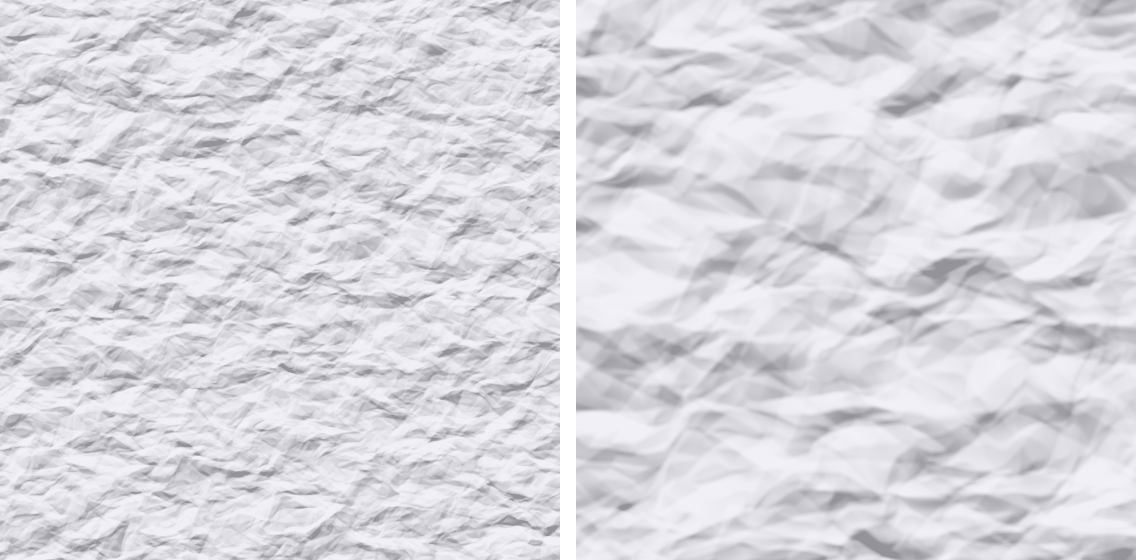
Left, the full canvas; right, a detail of the centre.
Write a Shadertoy shader that draws this texture.

```glsl
// Crumpled white paper lit from above.
// The height sums layers of flat-sided pyramids and folded gradient noise;
// its slope toward the light sets the tone of each facet.

vec2 hash2(vec2 cell) {
    vec3 q = fract(cell.xyx * vec3(0.1031, 0.1030, 0.0973));
    q += dot(q, q.yzx + 33.33);
    return fract((q.xx + q.yz) * q.zy);
}

vec2 unitVector(float turn) {
    return vec2(cos(6.2832 * turn), sin(6.2832 * turn));
}

float cornerSlope(vec2 cell, vec2 toPoint) {
    return dot(unitVector(hash2(cell).x), toPoint);
}

float gradientNoise(vec2 p) {
    vec2 cell = floor(p), f = fract(p);
    vec2 u = f * f * f * (f * (f * 6.0 - 15.0) + 10.0);
    vec2 e = vec2(1.0, 0.0);
    float low = mix(cornerSlope(cell, f), cornerSlope(cell + e.xy, f - e.xy), u.x);
    float high = mix(cornerSlope(cell + e.yx, f - e.yx), cornerSlope(cell + e.xx, f - e.xx), u.x);
    return mix(low, high, u.y);
}

// Upper envelope of randomly turned pyramids, one per cell: flat facets, sharp folds
float facets(vec2 p) {
    vec2 cell = floor(p);
    float height = -9.0;
    for (int y = -1; y <= 1; y++) {
        for (int x = -1; x <= 1; x++) {
            vec2 id = cell + vec2(x, y);
            vec2 d = p - id - 0.1 - 0.8 * hash2(id);
            vec2 random = hash2(id + 71.0);
            vec2 axis = unitVector(random.x);
            vec2 side = abs(vec2(dot(d, axis), dot(d, vec2(-axis.y, axis.x))));
            height = max(height, 0.35 * random.y - max(side.x, side.y));
        }
    }
    return height;
}

float paperHeight(vec2 p) {
    // Bend the folds and stretch them sideways
    p *= vec2(0.88, 1.1);
    p += 0.016 * vec2(gradientNoise(p * 13.0), gradientNoise(p * 13.0 + 40.0));
    p += 0.004 * vec2(gradientNoise(p * 37.0 + 9.0), gradientNoise(p * 37.0 + 60.0));

    // Broad facets, dents and small wrinkles
    mat2 turn = mat2(0.8, 0.6, -0.6, 0.8);
    float height = 0.48 * facets(p * 9.0 + 3.0) / 9.0;
    height -= 0.58 * facets(turn * p * 17.0 + 20.0) / 17.0;
    height += 0.42 * facets(p * turn * 31.0 + 50.0) / 31.0;
    height += 0.42 * abs(gradientNoise(turn * p * 24.0 + 7.0)) / 24.0;
    height -= 0.28 * abs(gradientNoise(p * 58.0 + 15.0)) / 58.0;
    return height;
}

void mainImage(out vec4 fragColor, in vec2 fragCoord) {
    vec2 p = fragCoord / iResolution.y;

    // Slope toward the light, averaged across a short width to soften folds
    vec2 light = vec2(-0.26, 0.966);
    vec2 across = vec2(light.y, -light.x) * 0.0008;
    vec2 reach = light * 0.0015;
    float slope = 0.0;
    for (float s = -1.0; s <= 1.0; s += 2.0) {
        vec2 q = p + s * across;
        slope += paperHeight(q - reach) - paperHeight(q + reach);
    }
    slope /= 4.0 * 0.0015;

    // Highlights flatten out while shadows deepen
    float lit = clamp(1.1 * slope, -1.9, 1.5);
    float tone = 0.871 + 0.095 * lit - 0.03 * lit * lit;
    vec3 paper = vec3(tone) + vec3(0.0, -0.004, 0.021);
    fragColor = vec4(clamp(paper, 0.0, 1.0), 1.0);
}
```
